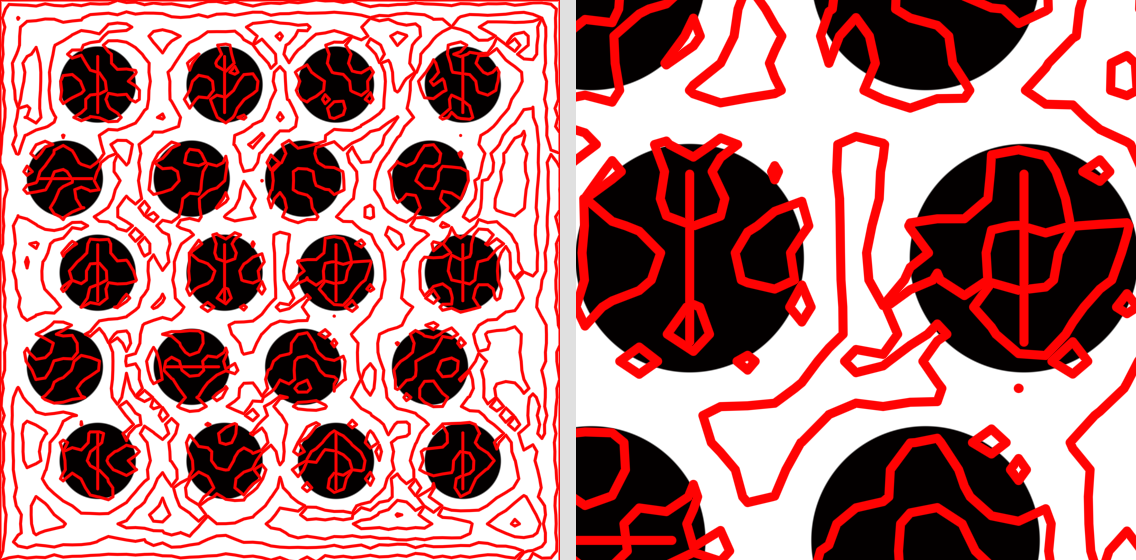
Left: the whole. Right: its middle third, enlarged.
Write a WebGL 2 fragment shader that draws this pattern.

```glsl
#version 300 es
precision highp float;
uniform vec2 u_resolution;
out vec4 fragColor;

const float CELLS = 62.0;
const float RADIUS = 0.068;

float hash(vec2 p) {
  vec3 q = fract(vec3(p.xyx) * 0.1031);
  q += dot(q, q.yzx + 33.33);
  return fract((q.x + q.y) * q.z);
}

float noise(vec2 p) {
  vec2 i = floor(p), f = fract(p);
  f = f * f * (3.0 - 2.0 * f);
  return mix(mix(hash(i), hash(i + vec2(1, 0)), f.x),
             mix(hash(i + vec2(0, 1)), hash(i + vec2(1, 1)), f.x), f.y);
}

// Offset from the nearest disc centre, and that disc's number
vec3 nearestDisc(vec2 p) {
  vec3 best = vec3(9.0);
  for (int row = 0; row < 5; row++) {
    for (int col = 0; col < 4; col++) {
      float stagger = 0.0586 * float(row % 2);
      float squeeze = col > 1 ? 0.0275 : 0.0;
      vec2 centre = vec2(0.1745 + 0.2265 * float(col) - squeeze - stagger,
                         0.177 + 0.168 * float(row));
      vec2 offset = p - centre;
      if (dot(offset, offset) < dot(best.xy, best.xy))
        best = vec3(offset, float(row * 4 + col));
    }
  }
  return best;
}

// Signed value whose zero crossings become the red contours
float field(vec2 vertex) {
  vec2 p = vertex / CELLS;
  vec3 disc = nearestDisc(p);
  float d = length(disc.xy) - RADIUS;
  float grain = hash(vertex + 71.0) - 0.5;
  if (d < 0.0) {
    vec2 q = disc.xy / RADIUS;
    float lobes = cos(5.5 * q.x) * cos(5.5 * q.y);
    return lobes + 1.3 * (noise(q * 2.5 + disc.z * 17.0 + 50.0) - 0.5) + 0.6 * grain;
  }
  vec2 border = min(p, 1.0 - p);
  float edge = min(border.x, border.y);
  float nearest = min(d, edge);
  float wander = mix(1.5, 7.0, smoothstep(0.0, 0.05, nearest));
  return sin(140.0 * nearest - 0.6 + wander * (noise(p * 15.0 + 20.0) - 0.5)) + 0.8 * grain;
}

float segment(vec2 p, vec2 a, vec2 b) {
  vec2 ab = b - a;
  return length(p - a - ab * clamp(dot(p - a, ab) / max(dot(ab, ab), 1e-6), 0.0, 1.0));
}

// Marching squares over the surrounding 3 by 3 cells
float contourDistance(vec2 p) {
  vec2 g = p * CELLS, base = floor(g) - 1.0;
  float v[16];
  for (int i = 0; i < 16; i++) v[i] = field(base + vec2(i % 4, i / 4));
  float nearest = 9.0;
  for (int i = 0; i < 9; i++) {
    int k = (i / 3) * 4 + i % 3;
    float a = v[k], b = v[k + 1], c = v[k + 5], e = v[k + 4];
    vec2 local = g - base - vec2(i % 3, i / 3);
    vec2 hit[4];
    int n = 0;
    if (a * b < 0.0) hit[n++] = vec2(a / (a - b), 0.0);
    if (b * c < 0.0) hit[n++] = vec2(1.0, b / (b - c));
    if (e * c < 0.0) hit[n++] = vec2(e / (e - c), 1.0);
    if (a * e < 0.0) hit[n++] = vec2(0.0, a / (a - e));
    if (n > 1) nearest = min(nearest, segment(local, hit[0], hit[1]));
    if (n > 3) nearest = min(nearest, segment(local, hit[2], hit[3]));
  }
  return nearest / CELLS;
}

void main() {
  vec2 p = gl_FragCoord.xy / u_resolution;
  float pixel = 1.0 / min(u_resolution.x, u_resolution.y);
  vec3 disc = nearestDisc(p);

  // Black discs on white
  float cover = smoothstep(-pixel, pixel, length(disc.xy) - RADIUS);
  vec3 colour = mix(vec3(0.01, 0.0, 0.0), vec3(1.0), cover);

  // Straight spines through some of the discs
  float line = contourDistance(p);
  float pick = hash(vec2(disc.z, 4.0));
  bool staggered = mod(floor(disc.z / 4.0 + 0.01), 2.0) > 0.5;
  vec2 spine = staggered ? vec2(0.048, 0.0) : vec2(0.0, 0.05);
  if (pick > (staggered ? 0.7 : 0.4)) line = min(line, segment(disc.xy, -spine, spine));

  // Frame along the sides and top
  line = min(line, min(min(p.x, 1.0 - p.x), 1.0 - p.y));

  float ink = 1.0 - smoothstep(-0.8 * pixel, 0.8 * pixel, line - 0.0027);
  fragColor = vec4(mix(colour, vec3(1.0, 0.01, 0.01), ink), 1.0);
}
```
